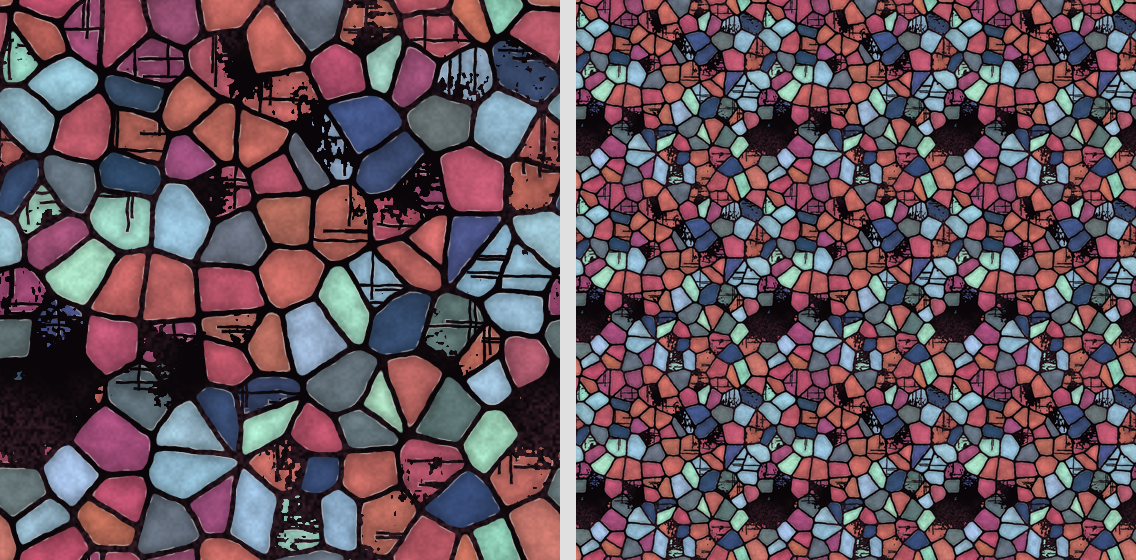
Left: one tile. Right: repeated 3 by 3.
This pattern is drawn by a WebGL 2 fragment shader. Its source:

```glsl
#version 300 es
precision highp float;
precision highp int;
// Tiling stained-glass mosaic: a wrapped Voronoi diagram with dark, rounded leads.
// Some panes are split by straight cracks and eaten away by streaky black soot;
// layered periodic noise mottles the glass and whitens its chipped rims.

uniform vec2 u_resolution;
out vec4 fragColor;

const int CELLS = 11;

// Integer hash: three values in 0..1 per lattice point and seed.
vec3 hash3(ivec2 p, int seed) {
  uvec3 v = uvec3(p.x, p.y, seed) * 1664525u + 1013904223u;
  for (int i = 0; i < 2; i++) {
    v.x += v.y * v.z;
    v.y += v.z * v.x;
    v.z += v.x * v.y;
    v ^= v >> 16u;
  }
  return vec3(v & 65535u) / 65535.0;
}

ivec2 wrap(ivec2 p, ivec2 period) {
  return (p % period + period) % period;
}

// Value noise that repeats once across the canvas.
float noise(vec2 uv, ivec2 period, int seed) {
  vec2 p = uv * vec2(period);
  ivec2 i = ivec2(floor(p));
  vec2 f = fract(p);
  f = f * f * (3.0 - 2.0 * f);
  float a = hash3(wrap(i, period), seed).x;
  float b = hash3(wrap(i + ivec2(1, 0), period), seed).x;
  float c = hash3(wrap(i + ivec2(0, 1), period), seed).x;
  float d = hash3(wrap(i + ivec2(1, 1), period), seed).x;
  return mix(mix(a, b, f.x), mix(c, d, f.x), f.y);
}

float fbm(vec2 uv, int period, int seed) {
  float sum = 0.0, gain = 0.53;
  for (int i = 0; i < 4; i++) {
    sum += gain * noise(uv, ivec2(period), seed + i);
    period *= 2;
    gain *= 0.5;
  }
  return sum;
}

vec2 site(ivec2 cell) {
  return vec2(cell) + hash3(wrap(cell, ivec2(CELLS)), 1).xy;
}

vec3 glassColour(float pick) {
  if (pick < 0.29) return vec3(0.69, 0.38, 0.35); // terracotta
  if (pick < 0.42) return vec3(0.67, 0.31, 0.39); // rose
  if (pick < 0.52) return vec3(0.60, 0.28, 0.45); // magenta
  if (pick < 0.68) return vec3(0.55, 0.68, 0.76); // pale blue
  if (pick < 0.75) return vec3(0.58, 0.78, 0.70); // mint
  if (pick < 0.87) return vec3(0.36, 0.42, 0.45); // slate
  if (pick < 0.97) return vec3(0.19, 0.28, 0.40); // navy
  return vec3(0.27, 0.32, 0.54);                  // cobalt
}

void main() {
  vec2 uv = gl_FragCoord.xy / u_resolution;
  float pixel = float(CELLS) / min(u_resolution.x, u_resolution.y);
  vec2 wobble = vec2(fbm(uv, 40, 10), fbm(uv, 40, 20)) - 0.5;
  vec2 p = uv * float(CELLS) + 0.07 * wobble;

  // Nearest site
  ivec2 home = ivec2(floor(p)), cell = home;
  float nearest = 1e3;
  for (int k = 0; k < 25; k++) {
    ivec2 c = home + ivec2(k % 5, k / 5) - 2;
    float d = distance(p, site(c));
    if (d < nearest) { nearest = d; cell = c; }
  }

  // Distance to the pane border, soft minimum for rounded corners
  vec2 local = p - site(cell);
  float sum = 0.0;
  for (int k = 0; k < 25; k++) {
    if (k == 12) continue;
    vec2 other = site(cell + ivec2(k % 5, k / 5) - 2) - site(cell);
    sum += exp(-28.0 * dot(0.5 * other - local, normalize(other)));
  }
  float border = -log(sum) / 28.0 - 0.048;

  // Upright and level cracks in the damaged panes
  ivec2 id = wrap(cell, ivec2(CELLS));
  vec3 trait = hash3(id, 2);
  bool damaged = trait.y < 0.38;
  float edge = border;
  for (int i = 0; i < 4 && damaged; i++) {
    vec3 r = hash3(id, 30 + i);
    vec2 q = r.z < 0.5 ? local : local.yx;
    float crack = abs(q.x - 0.85 * (r.x - 0.5) + 0.08 * (r.z - 0.5) * q.y);
    edge = min(edge, max(crack, 0.8 * (r.y - 0.75) - q.y) - 0.026);
  }

  // Soot: fine streaky grain thresholded by broad patches
  ivec2 streak = trait.z < 0.5 ? ivec2(90, 170) : ivec2(170, 90);
  float grain = 0.65 * noise(uv, streak, 40) + 0.35 * noise(uv, ivec2(210), 41);
  float patches = smoothstep(0.36, 0.76, fbm(uv, 9, 50));
  float soot = damaged ? 0.95 * patches + 0.12 * exp(-12.0 * max(edge, 0.0)) : 0.0;
  float clean = smoothstep(-0.03, 0.03, grain - soot);

  // Mottled glass with shaded borders and chipped pale rims
  float mottle = fbm(uv, 22, 60);
  float fine = noise(uv, ivec2(190), 70);
  vec3 glass = glassColour(trait.x) + 0.05 * (hash3(id, 3) - 0.5);
  glass *= 0.72 + 0.48 * mottle + 0.10 * fine;
  glass *= mix(0.86, 1.05, smoothstep(0.0, 0.22, edge));
  float chip = smoothstep(0.48, 0.72, noise(uv, ivec2(75), 80));
  float rim = chip * (1.0 - smoothstep(0.012, 0.04, edge));
  glass = mix(glass, vec3(0.86, 0.80, 0.78), 0.5 * rim);

  // Leads, with patches of dusty maroon
  float dust = smoothstep(0.4, 0.7, fbm(uv, 5, 90)) * fine;
  vec3 lead = mix(vec3(0.035, 0.02, 0.03), vec3(0.22, 0.12, 0.16), dust);

  float pane = smoothstep(-0.6 * pixel, 0.8 * pixel, edge) * clean;
  fragColor = vec4(mix(lead, glass, pane), 1.0);
}
```
